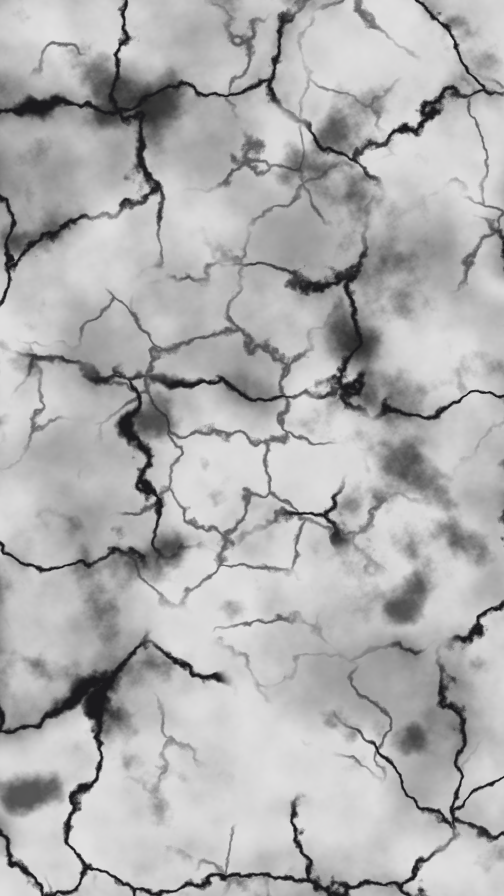
A WebGL 1 fragment shader for this texture:

```glsl
precision highp float;
uniform vec2 u_resolution;

const float CELLS_ACROSS = 3.1;
const vec3 STONE = vec3(0.858, 0.856, 0.857);
const vec3 INK = vec3(0.105, 0.103, 0.112);

float hash(vec2 p) {
  return fract(sin(dot(p, vec2(127.1, 311.7))) * 43758.5453);
}

vec2 hash2(vec2 p) {
  return vec2(hash(p), hash(p + vec2(37.0, 17.0)));
}

float noise(vec2 p) {
  vec2 i = floor(p);
  vec2 f = fract(p);
  f = f * f * (3.0 - 2.0 * f);
  return mix(mix(hash(i), hash(i + vec2(1.0, 0.0)), f.x),
             mix(hash(i + vec2(0.0, 1.0)), hash(i + vec2(1.0, 1.0)), f.x), f.y);
}

float fbm(vec2 p) {
  float sum = 0.0;
  float amplitude = 0.508;
  for (int i = 0; i < 6; i++) {
    sum += amplitude * noise(p);
    p = mat2(1.6, 1.2, -1.2, 1.6) * p + 11.3;
    amplitude *= 0.5;
  }
  return sum;
}

vec2 fbm2(vec2 p) {
  return vec2(fbm(p), fbm(p + vec2(23.7, 51.3))) - 0.5;
}

// Distance to the nearest border between scattered cells
float cellBorder(vec2 p) {
  vec2 base = floor(p);
  vec2 f = fract(p);
  vec2 nearest = vec2(0.0);
  float best = 8.0;
  for (int y = -1; y <= 1; y++) {
    for (int x = -1; x <= 1; x++) {
      vec2 cell = vec2(float(x), float(y));
      vec2 r = cell + hash2(base + cell) - f;
      if (dot(r, r) < best) {
        best = dot(r, r);
        nearest = r;
      }
    }
  }
  float border = 8.0;
  for (int y = -2; y <= 2; y++) {
    for (int x = -2; x <= 2; x++) {
      vec2 cell = vec2(float(x), float(y));
      vec2 r = cell + hash2(base + cell) - f;
      vec2 gap = r - nearest;
      if (dot(gap, gap) > 0.0001) {
        border = min(border, dot(0.5 * (nearest + r), normalize(gap)));
      }
    }
  }
  return border;
}

// Coverage of a line with a soft edge
float vein(float dist, float width, float softness) {
  return 1.0 - smoothstep(0.3 * width, width + softness, dist);
}

void main() {
  vec2 p = gl_FragCoord.xy / u_resolution.x * CELLS_ACROSS + 4.0;
  float softness = max(0.02, 1.5 * CELLS_ACROSS / u_resolution.x);

  // Broad bends plus fine jagged wander
  vec2 bent = p + 0.8 * fbm2(p * 1.1) + 0.24 * fbm2(p * 5.5);
  float dist = cellBorder(bent);

  // Main veins: thin, swelling into blots, fading in places
  float swell = smoothstep(0.52, 0.82, fbm(p * 2.1 + 7.0));
  float presence = smoothstep(0.3, 0.47, fbm(p * 1.2 + 31.0));
  float ink = presence * vein(dist, 0.011 + 0.13 * swell * swell, softness);

  // Faint hairlines
  float hairDist = cellBorder(bent * 1.7 + 19.0);
  float hairPresence = smoothstep(0.48, 0.68, fbm(p * 1.6 + 43.0));
  float hair = 0.6 * hairPresence * vein(hairDist, 0.008, 2.0 * softness);

  // Grey clouds, smoky halos along the veins and loose smudges
  float cloud = smoothstep(0.4, 0.82, fbm(p * 1.5 + 61.0));
  float smoke = smoothstep(0.4, 0.72, fbm(p * 2.0 + 83.0));
  float halo = presence * exp(-8.0 * dist) * smoke;
  float smudge = smoothstep(0.58, 0.82, fbm(p * 2.6 + 97.0));
  float mottle = fbm(p * 6.0 + 13.0) - 0.5;

  float shade = 1.0 - 0.28 * cloud + 0.09 * mottle;
  shade *= (1.0 - 0.5 * halo) * (1.0 - 0.6 * smudge);
  vec3 color = mix(STONE * shade, INK, max(ink, hair));
  gl_FragColor = vec4(color, 1.0);
}
```
